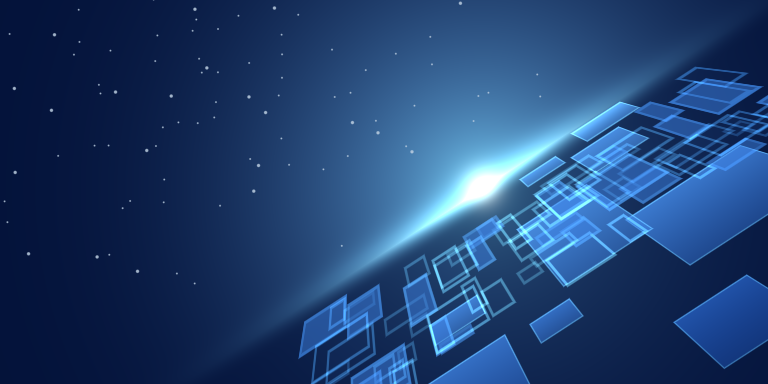
Reproduce this background procedurally as a Shadertoy shader.

```glsl
// Night-blue sky with scattered stars and a cyan sunrise along a slanted horizon.
// Below the horizon, translucent panels and frames lie on a tilted plane; they
// are boxes in (u, v), where lines of constant u fan out from a vanishing point.

const vec2 SUN = vec2(1.258, 0.51);
const vec2 VANISH = vec2(0.911, 0.932);
const vec2 ALONG = vec2(0.838, 0.545);   // direction of the horizon
const vec2 DOWN = vec2(0.545, -0.838);   // away from the sky

float hash(vec2 p) {
    return fract(sin(dot(p, vec2(12.99, 78.23))) * 4375.85);
}

// Antialiased coverage of a signed distance
float cover(float d) {
    float px = 0.8 / iResolution.y;
    return 1.0 - smoothstep(-px, px, d);
}

// Box on the plane; u is scaled by depth to keep line widths even
float planeBox(vec2 uv, vec2 center, vec2 halfSize) {
    vec2 q = (abs(uv - center) - halfSize) * vec2(uv.y, 1.0);
    return max(q.x, q.y);
}

vec3 sky(vec2 p) {
    vec2 rel = p - SUN;
    float r = length(rel);
    float depth = dot(rel, DOWN);
    float above = 1.0 - smoothstep(-0.03, 0.05, depth);
    vec3 col = vec3(0.012, 0.07, 0.225);
    col += vec3(0.23, 0.35, 0.41) * exp(-2.6 * r * r) * mix(0.38, 1.0, above);
    col += vec3(0.24, 0.42, 0.35) * exp(-6.5 * r) * mix(0.6, 1.0, above);
    return col;
}

// One jittered star per cell, kept more often near the upper-left cluster
float stars(vec2 p) {
    float light = 0.0;
    for (int i = 0; i < 2; i++) {
        float layer = float(i);
        float cell = mix(0.105, 0.055, layer);
        vec2 id = floor(p / cell);
        vec2 jitter = vec2(hash(id + 3.1 + layer), hash(id + 17.7 + layer));
        vec2 center = (id + 0.12 + 0.76 * jitter) * cell;
        vec2 spread = (center - vec2(0.62, 0.76)) / vec2(0.58, 0.36);
        float density = mix(0.5, 0.42, layer) * exp(-dot(spread, spread));
        float keep = step(hash(id + 41.3 + layer), density);
        float radius = mix(0.0042, 0.0022, layer);
        float inSky = step(dot(center - SUN, DOWN), -0.06);
        light += keep * inSky * cover(length(p - center) - radius);
    }
    return min(light, 1.0);
}

// Soft streak along the horizon with a hot core at the sun
vec3 beam(vec2 p) {
    vec2 q = vec2(dot(p - SUN, ALONG), dot(p - SUN, DOWN));
    float width = q.y < 0.0 ? 0.042 : 0.024;
    float fade = exp(-pow(abs(q.x) / 0.42, 1.6));
    float streak = exp(-pow(abs(q.y) / width, 1.5)) * fade;
    float line = exp(-abs(q.y) * 90.0) * exp(-q.x * q.x * 14.0);
    float core = exp(-dot(q, q) * 420.0);
    return vec3(0.3, 0.5, 0.5) * streak + vec3(0.3, 0.32, 0.25) * line
         + vec3(0.5, 0.35, 0.25) * core;
}

// Large panels, each as (u min, v min, u max, v max)
vec3 largePanels(vec3 col, vec2 uv) {
    vec4 panels[9] = vec4[9](
        vec4(0.258, 1.105, 0.465, 1.28), vec4(0.40, 0.813, 0.84, 1.006),
        vec4(0.11, 0.68, 0.43, 0.873), vec4(-0.035, 0.905, 0.103, 0.965),
        vec4(0.60, 0.548, 0.88, 0.59), vec4(0.49, 0.60, 0.74, 0.67),
        vec4(-0.5, 0.892, -0.11, 1.1), vec4(-0.327, 0.766, -0.134, 0.82),
        vec4(0.264, 0.575, 0.46, 0.605));
    for (int i = 0; i < 9; i++) {
        vec4 b = panels[i];
        float d = planeBox(uv, 0.5 * (b.xy + b.zw), 0.5 * (b.zw - b.xy));
        float nearSun = 1.0 - smoothstep(0.55, 1.3, uv.y);
        vec3 tint = mix(vec3(0.11, 0.31, 0.68), vec3(0.32, 0.62, 0.98), nearSun);
        float shade = mix(0.85, 0.55, (uv.y - b.y) / (b.w - b.y));
        col = mix(col, tint, cover(d) * shade);
        col += vec3(0.15, 0.25, 0.2) * cover(abs(d + 0.002) - 0.0015);
    }
    return col;
}

// Scattered overlapping frames, every third one also filled
vec3 frames(vec3 col, vec2 uv) {
    for (int i = 0; i < 66; i++) {
        float k = float(i);
        float a = hash(vec2(k, 1.7)), b = hash(vec2(k, 5.3)), c = hash(vec2(k, 9.1));
        vec2 size = vec2(0.025 + 0.065 * a * a, 0.014 + 0.038 * b);
        vec2 center = vec2(-0.78 + 1.95 * fract(k * 0.618), 0.575 + size.y + 0.25 * c);
        size.x /= center.y;
        float d = planeBox(uv, center, size);
        float nearSun = exp(-3.0 * pow(center.x - 0.05, 2.0));
        vec3 tint = mix(vec3(0.13, 0.29, 0.42), vec3(0.26, 0.46, 0.45), nearSun);
        float fill = i % 3 == 0 ? 0.5 : 0.03;
        col += tint * cover(abs(d + 0.004) - 0.0036) * (0.4 + 0.5 * b);
        col = mix(col, vec3(0.24, 0.51, 0.9), cover(d) * fill);
    }
    return col;
}

void mainImage(out vec4 fragColor, in vec2 fragCoord) {
    vec2 p = fragCoord / iResolution.y;
    vec2 rel = p - VANISH;
    float depth = dot(rel, DOWN);
    vec3 col = sky(p);
    col = mix(col, vec3(0.74, 0.81, 0.88), 0.85 * stars(p));
    if (depth > 0.5) {
        vec2 uv = vec2(dot(rel, ALONG) / depth, depth);
        col = frames(largePanels(col, uv), uv);
    }
    fragColor = vec4(clamp(col + beam(p), 0.0, 1.0), 1.0);
}
```
